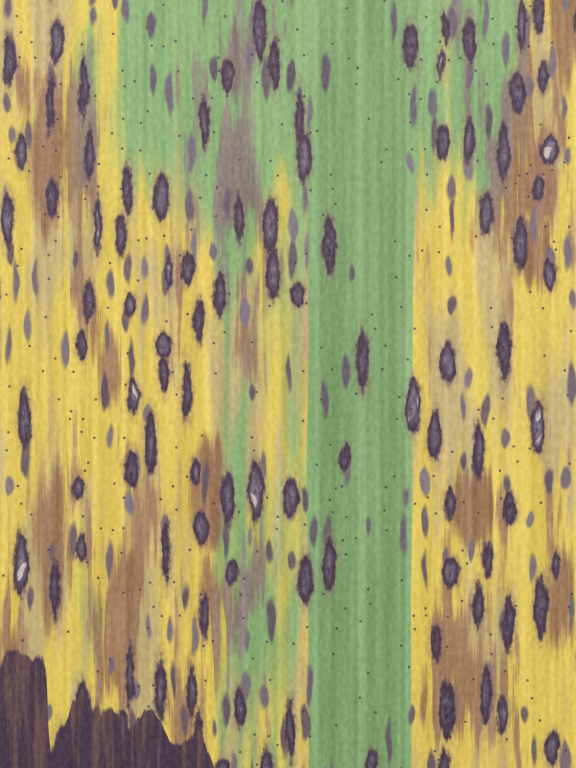
Give the GLSL for this texture, as a Shadertoy shader.

```glsl
// Diseased banana leaf: yellow and green bands with rusty smears and dark upright lesions.
#define GREEN   vec3(0.55, 0.69, 0.47)
#define YELLOW  vec3(0.89, 0.79, 0.39)
#define TAN     vec3(0.78, 0.70, 0.49)
#define BROWN   vec3(0.60, 0.45, 0.36)
#define DARK    vec3(0.32, 0.26, 0.32)
#define MAUVE   vec3(0.55, 0.51, 0.56)
#define LESION_CELL vec2(0.046, 0.090)
#define LESION_DENSITY 0.64
#define SMEAR_LEVEL 0.20
#define VEIN_STRENGTH 0.07
#define EDGE 0.0016

vec3 hash3(vec2 p) {
    vec3 q = fract(p.xyx * vec3(0.1031, 0.1030, 0.0973));
    q += dot(q, q.yxz + 33.33);
    return fract((q.xxy + q.yzz) * q.zyx);
}

float gradDot(vec2 cell, vec2 offset) {
    float angle = 6.2832 * hash3(cell).x;
    return dot(vec2(cos(angle), sin(angle)), offset);
}

float gradNoise(vec2 p) {
    vec2 i = floor(p), f = fract(p);
    vec2 u = f * f * f * (f * (f * 6.0 - 15.0) + 10.0);
    vec2 e = vec2(0.0, 1.0);
    return mix(mix(gradDot(i, f), gradDot(i + e.yx, f - e.yx), u.x),
               mix(gradDot(i + e.xy, f - e.xy), gradDot(i + e.yy, f - e.yy), u.x), u.y);
}

float fbm(vec2 p) {
    float sum = 0.0, amp = 0.8;
    for (int i = 0; i < 4; i++) {
        sum += amp * gradNoise(p);
        p = p * 2.03 + 17.3;
        amp *= 0.5;
    }
    return sum;
}

float band(float x, float left, float right, float soft) {
    return smoothstep(left - soft, left + soft, x) - smoothstep(right - soft, right + soft, x);
}

float midrib(float x) { return band(x, 0.405, 0.535, 0.008); }

// Scattered upright lozenges: x = distance to the edge, y = random value of the nearest one.
vec2 lesions(vec2 p, vec2 cell, float density, float seed) {
    vec2 best = vec2(1.0, 0.0);
    for (int i = -1; i <= 1; i++) {
        float column = floor(p.x / cell.x) + float(i);
        float shift = hash3(vec2(column, seed)).y;
        for (int j = -1; j <= 1; j++) {
            vec2 id = vec2(column, floor(p.y / cell.y - shift) + float(j));
            vec3 rnd = hash3(id + seed);
            vec3 size = hash3(id + seed + 71.7);
            vec2 centre = (id + vec2(0.2, 0.2 + shift) + 0.6 * rnd.xy) * cell;
            float chance = density * (1.0 - 0.78 * midrib(centre.x))
                         + 0.5 * gradNoise(centre * vec2(6.0, 4.0) + seed);
            if (rnd.z > chance) continue;
            vec2 radius = cell * mix(vec2(0.12, 0.17), vec2(0.24, 0.46), size.xy);
            vec2 q = abs(p - centre) / radius;
            float d = (sqrt(pow(q.x, 1.6) + q.y * q.y) - 1.0) * radius.x;
            if (d < best.x) best = vec2(d, size.z);
        }
    }
    return best;
}

float fill(float d, float soft) {
    soft = max(soft, 0.8 / iResolution.y);
    return 1.0 - smoothstep(-soft, soft, d);
}

void mainImage(out vec4 fragColor, in vec2 fragCoord) {
    vec2 p = fragCoord / iResolution.y;
    float rib = midrib(p.x);
    float streak = fbm(p * vec2(15.0, 1.7) + 3.1);
    float fibre = fbm(p * vec2(95.0, 6.0) + 9.4);
    float grain = fbm(p * vec2(190.0, 110.0));

    // Living tissue: a green midrib, green fading down from the top, yellow elsewhere
    float life = 1.1 * rib + 0.65 * streak + 0.12 * fibre
               + 0.65 * band(p.x, 0.16, 0.41, 0.03) * smoothstep(0.50, 0.95, p.y)
               + 0.60 * band(p.x, 0.53, 0.68, 0.03) * smoothstep(0.50, 0.90, p.y)
               + 0.25 * band(p.x, 0.28, 0.41, 0.02) + 0.22 * band(p.x, 0.07, 0.13, 0.02);
    float green = smoothstep(0.24, 0.52, life);
    float faded = smoothstep(-0.12, 0.28, fbm(p * vec2(24.0, 3.0) + 41.0) + 0.2 * fibre);
    vec3 colour = mix(mix(YELLOW, TAN, faded), GREEN, green);
    colour *= mix(1.0, 0.93, rib);

    // Long veins, with paler ridges along the midrib
    colour += VEIN_STRENGTH * (gradNoise(p * vec2(130.0, 1.2)) + 0.8 * fibre);
    for (int i = 0; i < 3; i++) {
        float ridge = (p.x - 0.41 - 0.06 * float(i)) / 0.004;
        colour += 0.06 * exp(-ridge * ridge);
    }

    // Rusty smears with frayed ends, turning mauve on green tissue
    vec2 frayed = p + vec2(0.006, 0.025) * vec2(fibre, gradNoise(p * vec2(120.0, 9.0)));
    float smear = smoothstep(-0.10, 0.16, fbm(p * vec2(14.0, 3.2) + 60.0) + 0.45 * fibre
                             - SMEAR_LEVEL - 0.45 * rib);
    vec2 patches = lesions(frayed, vec2(0.11, 0.23), 0.40, 5.0);
    smear = max(smear, fill(patches.x + 0.012 * fibre, 0.006));
    vec3 rust = mix(BROWN, MAUVE * 0.92, 0.65 * green) + 0.12 * fibre;
    colour = mix(colour, rust, 0.88 * smear);

    // Small thin flecks
    vec2 warped = p + vec2(0.0045, 0.006) * vec2(gradNoise(p * vec2(65.0, 32.0)), fibre);
    vec2 flecks = lesions(warped, vec2(0.026, 0.062), 0.36, 23.0);
    vec3 fleckColour = mix(DARK, MAUVE, 0.25 + 0.6 * flecks.y);
    colour = mix(colour, fleckColour, 0.92 * fill(flecks.x, EDGE));

    // Main lesions: rusty halo, dark rim, greyish heart and a few pale scars
    vec2 spots = lesions(warped, LESION_CELL, LESION_DENSITY, 47.0);
    float ragged = spots.x + 0.0018 * grain;
    colour = mix(colour, mix(BROWN, MAUVE, 0.4), 0.5 * fill(ragged - 0.002, 0.004));
    float heart = smoothstep(0.001, 0.006, -ragged);
    float grey = heart * clamp(0.25 + 0.6 * spots.y + 0.7 * grain, 0.0, 1.0);
    vec3 spotColour = mix(DARK, MAUVE, 0.85 * grey);
    float scar = step(0.88, spots.y) * heart * smoothstep(0.05, 0.2, gradNoise(p * vec2(85.0, 50.0)));
    spotColour = mix(spotColour, vec3(0.80, 0.74, 0.73), scar);
    colour = mix(colour, spotColour, fill(ragged, EDGE));

    // Decay creeping up from the lower left corner
    float decayTop = mix(0.11, -0.05, smoothstep(0.08, 0.45, p.x))
                   + 0.16 * gradNoise(vec2(p.x * 22.0, p.y * 5.0)) + 0.02 * fibre;
    vec3 decayColour = mix(DARK, BROWN, 0.45 * smoothstep(-0.1, 0.4, streak + fibre));
    colour = mix(colour, decayColour, fill((p.y - decayTop) * 0.3, EDGE));

    // Pinprick specks, surface grain and paler light near the top
    vec2 speckCell = floor(p / 0.017);
    vec3 speck = hash3(speckCell + 113.0);
    float speckDist = length(p - (speckCell + 0.2 + 0.6 * speck.xy) * 0.017) - 0.0016;
    colour = mix(colour, DARK, 0.75 * step(0.85, speck.z) * fill(speckDist, 0.001));
    colour += 0.06 * grain + 0.05 * (p.y - 0.5);
    fragColor = vec4(clamp(colour, 0.0, 1.0), 1.0);
}
```
